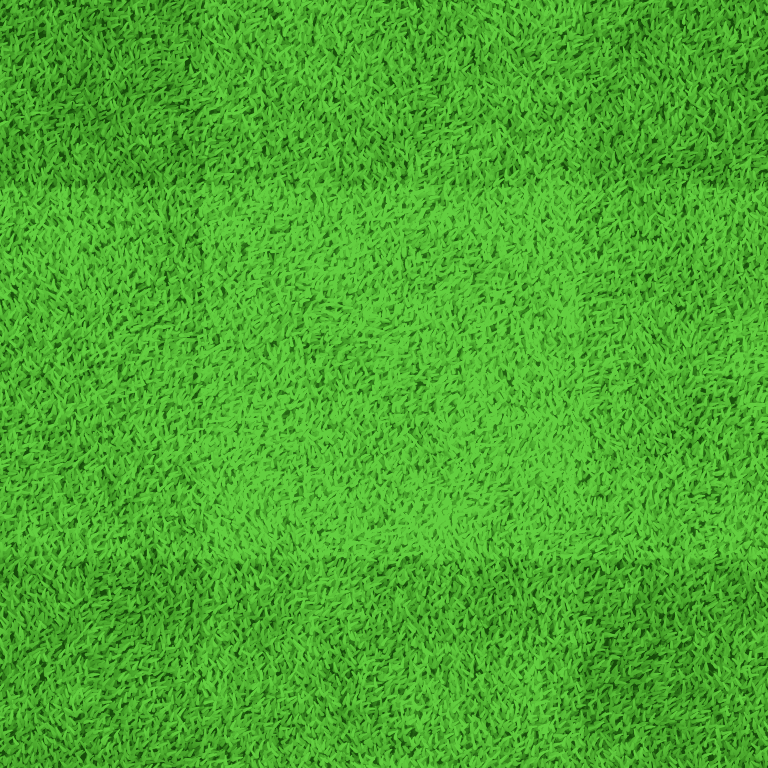
Write a Shadertoy shader that draws this texture.

```glsl
// Mown lawn: a bright central square crossed by wide mowing bands, darker at the corners.
// Short leaning blades are scattered on a jittered grid and painted in layers from the
// shaded roots up to the lit tips; slow noise varies their lean and brightness.

// Integer hash: three random values in 0..1 per lattice point
vec3 hash3(ivec3 cell) {
    uvec3 v = uvec3(cell + 1000) * 1664525u + 1013904223u;
    v.x += v.y * v.z; v.y += v.z * v.x; v.z += v.x * v.y;
    v ^= v >> 16u;
    v.x += v.y * v.z; v.y += v.z * v.x; v.z += v.x * v.y;
    return vec3(v >> 8u) / 16777216.0;
}

// Smooth value noise
float noise(vec2 p) {
    ivec2 c = ivec2(floor(p));
    vec2 f = fract(p);
    f = f * f * (3.0 - 2.0 * f);
    float bottom = mix(hash3(ivec3(c, 90)).x, hash3(ivec3(c + ivec2(1, 0), 90)).x, f.x);
    float top = mix(hash3(ivec3(c + ivec2(0, 1), 90)).x, hash3(ivec3(c + 1, 90)).x, f.x);
    return mix(bottom, top, f.y);
}

// 1 inside the interval from lo to hi, with soft ends
float band(float x, float lo, float hi) {
    return smoothstep(lo - 0.002, lo + 0.002, x) - smoothstep(hi - 0.002, hi + 0.002, x);
}

// Brightness of the turf after painting all blade layers
float grassTone(vec2 uv, float pixel) {
    const float cells = 110.0;
    vec2 p = uv * cells;
    ivec2 home = ivec2(floor(p));
    float soft = 0.65 * pixel * cells;
    float patchLean = 1.3 * (noise(uv * 14.0) - 0.5);
    float tone = 0.04;

    for (int layer = 0; layer < 5; layer++)
    for (int j = -1; j <= 1; j++)
    for (int i = -1; i <= 1; i++) {
        ivec2 cell = home + ivec2(i, j);
        vec3 rnd = hash3(ivec3(cell, layer));
        float shade = fract(rnd.z * 16.0);

        // Blade as a tapered, slightly bent capsule
        float angle = 1.25 + patchLean + 2.0 * (rnd.z - 0.5);
        vec2 axis = vec2(cos(angle), sin(angle));
        vec2 d = p - vec2(cell) - rnd.xy;
        float along = dot(d, axis);
        float across = dot(d, vec2(-axis.y, axis.x)) + 0.25 * (shade - 0.5) * along * along;
        float halfLength = 0.38 + 0.22 * shade;
        float beyond = max(abs(along) - halfLength, 0.0);
        float halfWidth = 0.18 - 0.07 * clamp(along / halfLength, -1.0, 1.0);
        float cover = 1.0 - smoothstep(-soft, soft, length(vec2(beyond, across)) - halfWidth);

        // Higher layers and blade tips catch more light
        float bladeTone = 0.2 + 0.19 * float(layer) + 0.3 * (shade - 0.5) + 0.12 * along;
        tone = mix(tone, bladeTone, cover);
    }
    return tone;
}

void mainImage(out vec4 fragColor, in vec2 fragCoord) {
    vec2 uv = fragCoord / iResolution.xy;
    float tone = grassTone(uv, 1.0 / iResolution.y);

    // Mowing bands: one bright column and one bright row, half bands at the rims
    tone += 0.12 * (band(uv.x, 0.263, 0.758) - 0.5);
    tone += 0.17 * (band(uv.y, 0.272, 0.756) - 0.5);

    // Uneven growth: broad patches and small clumps
    tone += 0.14 * (noise(uv * 9.0 + 3.0) - 0.5) + 0.16 * (noise(uv * 42.0) - 0.5);

    vec3 shadowGreen = vec3(0.09, 0.30, 0.04);
    vec3 leafGreen = vec3(0.25, 0.59, 0.14);
    vec3 tipGreen = vec3(0.39, 0.81, 0.25);
    vec3 color = mix(shadowGreen, leafGreen, clamp(tone * 2.0, 0.0, 1.0));
    color = mix(color, tipGreen, clamp(tone * 2.0 - 1.0, 0.0, 1.0));
    fragColor = vec4(color, 1.0);
}
```
